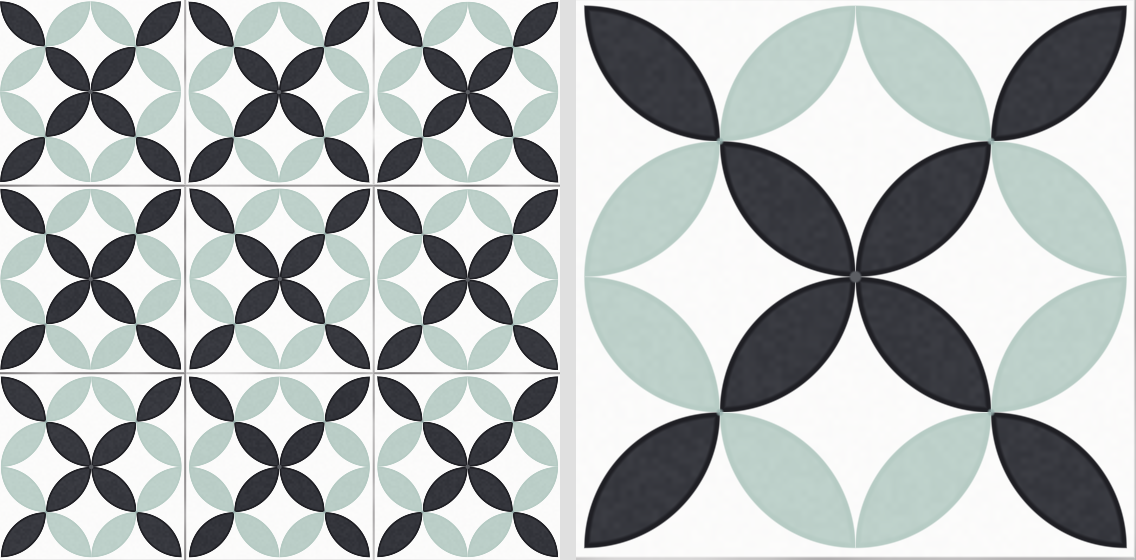
Left: the whole. Right: its middle third, enlarged.
Write a WebGL 1 fragment shader that draws this pattern.

```glsl
precision highp float;
// Cement tiles, three by three, with dark diagonal petals and a ring of pale green petals.

uniform vec2 u_resolution;

float hash(vec2 p) {
  return fract(sin(dot(p, vec2(127.1, 311.7))) * 43758.5453);
}

float noise(vec2 p) {
  vec2 i = floor(p);
  vec2 f = fract(p);
  f = f * f * (3.0 - 2.0 * f);
  return mix(mix(hash(i), hash(i + vec2(1.0, 0.0)), f.x),
             mix(hash(i + vec2(0.0, 1.0)), hash(i + 1.0), f.x), f.y);
}

// Overlap of two unit circles, with tips at (0,0) and (1,1)
float petalDistance(vec2 p) {
  return max(length(p - vec2(1.0, 0.0)), length(p - vec2(0.0, 1.0))) - 1.0;
}

// Thin joint whose darkness varies per edge and along its length
float seam(float dist, float along, vec2 edge, float soft) {
  float wear = mix(0.15, 0.65, hash(edge + 4.7)) + 0.35 * (noise(vec2(along * 25.0, edge.x * 9.0)) - 0.4);
  return clamp(wear, 0.08, 0.9) * (1.0 - smoothstep(0.0007, 0.0012 + soft, dist));
}

void main() {
  vec2 uv = gl_FragCoord.xy / u_resolution;
  float soft = max(1.0 / min(u_resolution.x, u_resolution.y), 0.0012);

  // Tile grid, each tile laid slightly off position
  vec2 pitch = vec2(0.3366, 0.335);
  vec2 grid = (uv - vec2(0.499, 0.501)) / pitch;
  vec2 tile = floor(grid + 0.5);
  vec2 jitter = vec2(hash(tile + 1.3), hash(tile + 8.9)) - 0.5;
  vec2 local = (grid - tile) * pitch - jitter * 0.002;

  // Fold the tile into one quadrant of two by two petal cells
  float cell = 0.0807;
  vec2 quadrant = abs(local) / cell;
  vec2 fromNode = quadrant - 1.0;
  float petal = petalDistance(abs(fromNode)) * cell;
  float isDark = step(0.0, fromNode.x * fromNode.y);

  // Pigments with fine grain and a shade per tile
  float grain = noise(uv * 260.0) - 0.5;
  float shade = hash(tile + 3.1) - 0.5;
  vec3 white = vec3(0.985, 0.984, 0.982) + 0.008 * grain;
  vec3 green = vec3(0.735, 0.81, 0.785) + 0.018 * grain + 0.012 * shade;
  vec3 dark = vec3(0.208, 0.213, 0.238) + 0.035 * grain + 0.02 * shade;
  float rim = smoothstep(-0.0042, -0.0018, petal);
  dark = mix(dark, vec3(0.11, 0.11, 0.13), rim * 0.9);
  green = mix(green, vec3(0.69, 0.78, 0.75), rim * 0.5);

  float fill = 1.0 - smoothstep(-0.5 * soft, 0.5 * soft, petal);
  vec3 color = mix(white, mix(green, dark, isDark), fill);

  // Small dots where petal tips meet
  float joint = 1.0 - smoothstep(0.001, 0.001 + 1.5 * soft, length(fromNode) * cell);
  color = mix(color, vec3(0.58, 0.68, 0.67), joint * 0.8);
  float hub = 1.0 - smoothstep(0.0025, 0.0025 + 1.5 * soft, length(quadrant) * cell);
  color = mix(color, vec3(0.36, 0.37, 0.39), hub);

  // Joints between the tiles
  vec2 toEdge = abs(abs(grid - tile) - 0.5) * pitch;
  float joints = max(seam(toEdge.x, uv.y, vec2(floor(grid.x), tile.y), soft),
                     seam(toEdge.y, uv.x, vec2(tile.x, floor(grid.y) + 20.0), soft));
  color = mix(color, vec3(0.27, 0.25, 0.26), joints);

  gl_FragColor = vec4(color, 1.0);
}
```
